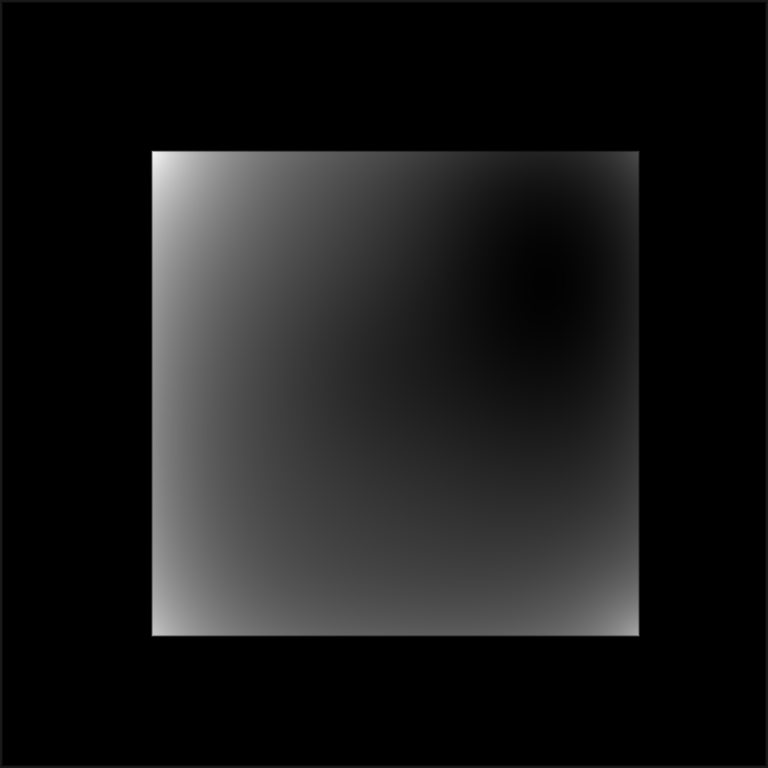
Give the GLSL for this background, as a Shadertoy shader.

```glsl
// A softly lit grey square panel on black, inside a faint canvas frame.
// The panel sums an ambient level, exponential glows along its sides and
// corners, and subtracts two Gaussian shadows.

#define PANEL_MIN vec2(0.198, 0.172)
#define PANEL_MAX vec2(0.832, 0.803)
#define EDGE_SOFTNESS 0.0018
#define AMBIENT 0.19
#define FRAME_LEVEL 0.10
#define FRAME_WIDTH 0.003
#define SHADOW_CENTER vec2(0.82, 0.78)
#define SHADOW_DEPTH 0.21

// Light that decays with distance from its source.
float glow(float dist, float strength, float reach) {
    return strength * exp(-dist / reach);
}

// Elliptical Gaussian falloff; spread holds squared radii.
float softSpot(vec2 p, vec2 center, vec2 spread) {
    vec2 d = p - center;
    return exp(-dot(d * d, 1.0 / spread));
}

// Signed distance to an axis-aligned box.
float boxDistance(vec2 p, vec2 center, vec2 halfSize) {
    vec2 d = abs(p - center) - halfSize;
    return length(max(d, 0.0)) + min(max(d.x, d.y), 0.0);
}

// Brightness inside the panel, with p running from 0 to 1.
float panelLight(vec2 p) {
    float light = AMBIENT;

    // Side glows: left, right, bottom, top
    light += glow(p.x, 0.30, 0.13);
    light += glow(1.0 - p.x, 0.065, 0.07);
    light += glow(p.y, 0.16, 0.13);
    light += glow(1.0 - p.y, 0.08, 0.10);

    // Corner glows: top left, bottom left, bottom right, top right
    light += glow(distance(p, vec2(0.0, 1.0)), 0.40, 0.24);
    light += glow(distance(p, vec2(0.0, 0.0)), 0.13, 0.18);
    light += glow(distance(p, vec2(1.0, 0.0)), 0.25, 0.12);
    light += glow(distance(p, vec2(1.0, 1.0)), 0.07, 0.12);

    // Deep shadow at the upper right, weaker one near the middle
    light -= SHADOW_DEPTH * softSpot(p, SHADOW_CENTER, vec2(0.08, 0.20));
    light -= 0.06 * softSpot(p, vec2(0.45, 0.55), vec2(0.05));

    return clamp(light, 0.0, 1.0);
}

void mainImage(out vec4 fragColor, in vec2 fragCoord) {
    vec2 uv = fragCoord / iResolution.xy;
    float soft = max(EDGE_SOFTNESS, 0.75 / iResolution.y);

    // Panel with smoothed edges
    vec2 center = 0.5 * (PANEL_MIN + PANEL_MAX);
    vec2 size = PANEL_MAX - PANEL_MIN;
    vec2 local = clamp((uv - PANEL_MIN) / size, 0.0, 1.0);
    float mask = 1.0 - smoothstep(-soft, soft, boxDistance(uv, center, 0.5 * size));
    float grey = panelLight(local) * mask;

    // Thin frame around the canvas
    vec2 toBorder = min(uv, 1.0 - uv);
    float border = min(toBorder.x, toBorder.y);
    grey += FRAME_LEVEL * (1.0 - smoothstep(FRAME_WIDTH - soft, FRAME_WIDTH + soft, border));

    fragColor = vec4(vec3(grey), 1.0);
}
```
